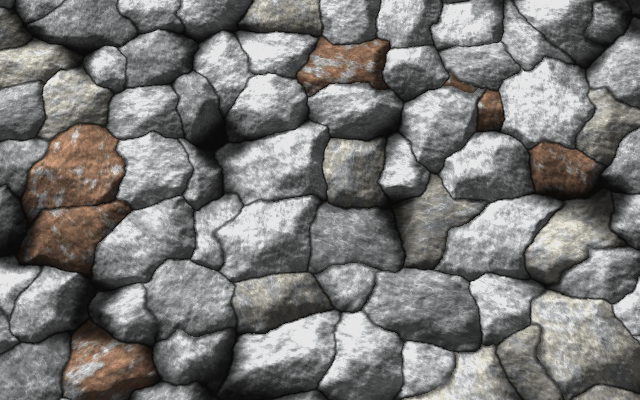
Give the GLSL for this texture, as a Shadertoy shader.

```glsl
// A heap of broken grey boulders in sunlight from the upper left.
// Each jittered cell holds a faceted stone, a soft minimum of tilted planes;
// the highest stone wins, then gets mottling, veins, shadow and dark gaps.

const vec3 SUN = vec3(-0.37, 0.74, 0.56);
const vec3 GREY = vec3(0.99, 1.0, 1.005);
const vec3 OLIVE = vec3(0.86, 0.84, 0.77);
const vec3 RUST = vec3(0.66, 0.51, 0.41);

struct Hit {
    float height;
    float gap;
    vec2 slope;
    vec2 id;
};

float hash(vec2 p) {
    vec3 q = fract(p.xyx * 0.1031);
    q += dot(q, q.yzx + 33.33);
    return fract((q.x + q.y) * q.z);
}

float noise(vec2 p) {
    vec2 i = floor(p), f = fract(p);
    f = f * f * (3.0 - 2.0 * f);
    return mix(mix(hash(i), hash(i + vec2(1, 0)), f.x),
               mix(hash(i + vec2(0, 1)), hash(i + vec2(1, 1)), f.x), f.y);
}

mat2 rotation(float a) {
    return mat2(cos(a), sin(a), -sin(a), cos(a));
}

float fbm(vec2 p) {
    float sum = 0.0, amp = 0.5;
    for (int i = 0; i < 5; i++) {
        sum += amp * noise(p);
        p = rotation(0.65) * p * 2.07 + 11.3;
        amp *= 0.55;
    }
    return sum;
}

// Height in x and slope in yz of one stone centred on the origin
vec3 stone(vec2 p, vec2 id) {
    const float SHARPNESS = 24.0;
    float size = mix(0.52, 0.82, hash(id + 3.1));
    float turn = 6.283 * hash(id + 8.7);
    float stretch = mix(0.85, 1.25, hash(id + 15.2));
    p.x *= stretch;
    float sum = 0.0;
    vec2 slope = vec2(0);
    for (int k = 0; k < 9; k++) {
        float fk = float(k);
        vec2 seed = id * 7.0 + vec2(13.7, 5.3) * fk;
        float r1 = hash(seed), r2 = hash(seed + 41.9);
        bool side = k < 6;
        float angle = turn + (fk + 0.6 * r1) * (side ? 1.047 : 2.094);
        float steep = side ? mix(1.1, 2.6, r2) : mix(0.15, 0.8, r2);
        float top = side ? steep * size * mix(0.75, 1.1, r1) : mix(0.4, 0.62, r1);
        vec2 dir = vec2(cos(angle), sin(angle));
        float w = exp(min(SHARPNESS * (steep * dot(p, dir) - top), 60.0));
        sum += w;
        slope -= w * steep * dir;
    }
    slope /= sum;
    return vec3(-log(sum) / SHARPNESS, slope * vec2(stretch, 1));
}

// Topmost stone at p; stones lower on the slope lie in front
Hit heap(vec2 p) {
    Hit hit = Hit(-9.0, 0.0, vec2(0), vec2(0));
    float second = -9.0;
    vec2 cell = floor(p);
    for (int j = -1; j <= 1; j++)
    for (int i = -1; i <= 1; i++) {
        vec2 id = cell + vec2(i, j) + 60.0;
        vec2 centre = cell + vec2(i, j) + 0.15 + 0.7 * vec2(hash(id), hash(id + 27.4));
        vec3 s = stone(p - centre, id);
        float h = s.x + 0.35 * hash(id + 51.6) - 0.3 * (centre.y - p.y);
        if (h > hit.height) {
            second = hit.height;
            hit.height = h;
            hit.slope = s.yz;
            hit.id = id;
        } else second = max(second, h);
    }
    hit.gap = hit.height - second;
    return hit;
}

float sunlight(vec2 p, float height) {
    float lit = 1.0;
    for (int i = 1; i <= 2; i++) {
        float reach = 0.13 * float(i);
        float blocker = heap(p + normalize(SUN.xy) * reach).height;
        lit = min(lit, 1.0 - smoothstep(0.0, 0.14, blocker - height - 0.8 * reach));
    }
    return lit;
}

// Base colour with mottling, pale veins and rusty stains
vec3 mineral(vec2 p, vec2 id) {
    vec2 q = rotation(6.283 * hash(id + 70.3)) * p * vec2(1.0, 1.7) + id * 3.0;
    float mottle = fbm(q * 4.5);
    float vein = 1.0 - abs(2.0 * fbm(q * 3.2 + 19.0) - 0.98);
    float grain = fbm(q * 17.0 + 5.0) - 0.5;
    float kind = hash(id + 33.8);
    float tone = mix(0.52, 0.88, sqrt(hash(id + 90.5)));
    vec3 tint = mix(GREY, OLIVE, 0.8 * step(0.74, kind) * smoothstep(0.3, 0.6, mottle));
    tint = mix(tint, RUST, step(0.89, kind) * smoothstep(0.25, 0.55, mottle));
    tone *= 1.0 + 0.65 * (mottle - 0.48) + 0.45 * grain;
    return tint * (tone + 0.12 * smoothstep(0.88, 1.0, vein));
}

void mainImage(out vec4 fragColor, in vec2 fragCoord) {
    vec2 uv = fragCoord / iResolution.y;
    float centreX = 0.5 * iResolution.x / iResolution.y;
    // Stones shrink slightly with distance up the slope
    vec2 p = vec2((uv.x - centreX) * (4.8 + 1.6 * uv.y), uv.y * (5.6 + 1.2 * uv.y));
    vec2 rough = p + 0.13 * (vec2(fbm(p * 3.0), fbm(p * 3.0 + 37.0)) - 0.5);
    Hit hit = heap(rough);

    // Facet light, with chipped relief along the sun direction
    vec3 normal = normalize(vec3(-hit.slope, 1.0));
    vec2 chip = p * 6.0 + hit.id * 5.0;
    float relief = fbm(chip) - fbm(chip + 0.3 * normalize(SUN.xy));
    float diffuse = clamp(dot(normal, SUN) + 1.1 * relief, 0.0, 1.0);
    float light = 0.29 + 0.78 * diffuse * mix(0.3, 1.0, sunlight(rough, hit.height));

    // Dark hollows and thin contact lines
    float hollow = mix(0.22, 1.0, smoothstep(-0.05, 0.42, hit.height));
    float contact = mix(0.45, 1.0, smoothstep(0.0, 0.09, hit.gap));
    vec3 color = mineral(p, hit.id) * light * hollow * contact;
    fragColor = vec4(clamp(color, 0.04, 0.9), 1.0);
}
```
